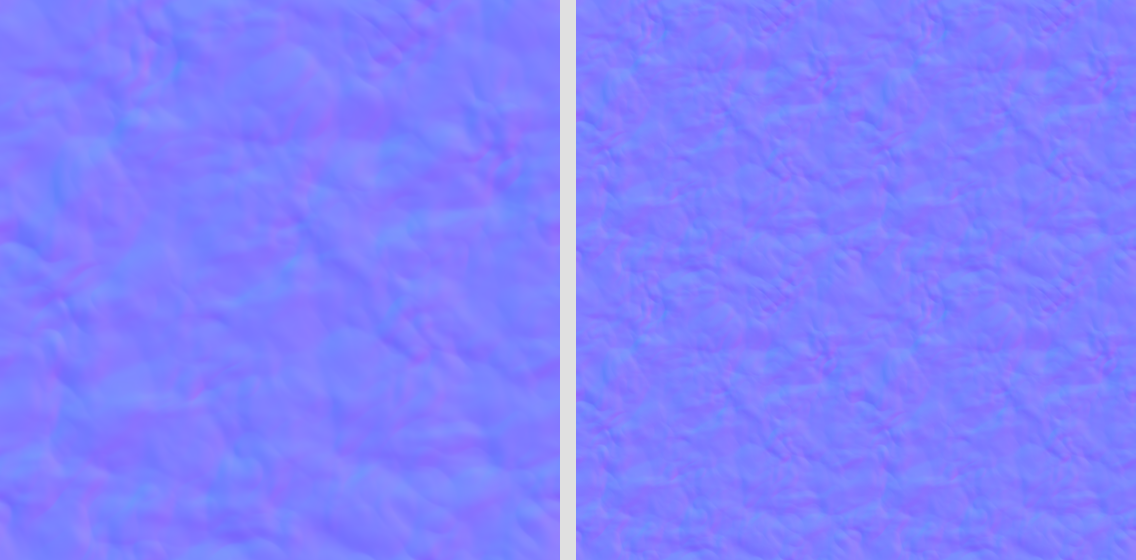
Left, the tile; right, the same tile 2 across and 2 down.
Give the GLSL for this texture map, as a Shadertoy shader.

```glsl
vec2 latticeGradient(vec2 cell, float period, float seed) {
    uvec2 c = uvec2(mod(cell, period));
    uint h = c.x * 1597u + c.y * 51749u + uint(seed) * 7919u;
    h = (h ^ (h >> 15)) * 73244475u;
    h = (h ^ (h >> 13)) * 73244475u;
    h ^= h >> 16;
    float angle = 6.28318 * float(h & 65535u) / 65536.0;
    return vec2(cos(angle), sin(angle));
}

// Gradient noise that wraps after a whole number of cells
float wrapNoise(vec2 p, float period, float seed) {
    p *= period;
    vec2 i = floor(p), f = p - i;
    vec2 u = f * f * f * (f * (f * 6.0 - 15.0) + 10.0);
    vec2 e = vec2(1, 0);
    float a = dot(latticeGradient(i, period, seed), f);
    float b = dot(latticeGradient(i + e.xy, period, seed), f - e.xy);
    float c = dot(latticeGradient(i + e.yx, period, seed), f - e.yx);
    float d = dot(latticeGradient(i + e.xx, period, seed), f - e.xx);
    return mix(mix(a, b, u.x), mix(c, d, u.x), u.y);
}

// Ridged noise with soft creases
float billow(vec2 p, float period, float seed) {
    float n = wrapNoise(p, period, seed);
    return sqrt(n * n + 0.0015);
}

// Rounded pebbles, blended where they meet
float pebbles(vec2 p, float period, float seed) {
    p *= period;
    vec2 i = floor(p);
    float sum = 0.0;
    for (int y = -1; y <= 1; y++)
    for (int x = -1; x <= 1; x++) {
        vec2 cell = i + vec2(x, y);
        vec2 d = cell + 0.5 + 0.42 * latticeGradient(cell, period, seed) - p;
        sum += exp(-16.0 * dot(d, d));
    }
    return log(sum + 1e-7) / 16.0;
}

float surfaceHeight(vec2 p) {
    // Bend the domain so that creases become irregular arcs
    p += 0.03 * vec2(wrapNoise(p, 5.0, 1.0), wrapNoise(p, 5.0, 2.0));
    p += 0.010 * vec2(wrapNoise(p, 14.0, 3.0), wrapNoise(p, 14.0, 4.0));
    float roughness = clamp(1.0 + 1.6 * wrapNoise(p, 6.0, 5.0), 0.4, 1.7);

    float h = 0.0050 * wrapNoise(p, 5.0, 6.0);
    h += 0.0040 * wrapNoise(p, 9.0, 7.0);
    h += 0.0052 * pebbles(p, 8.0, 8.0);
    h += 0.0016 * roughness * pebbles(p + 0.37, 15.0, 9.0);
    h += 0.0025 * wrapNoise(p, 14.0, 10.0);
    h += 0.0017 * roughness * billow(p, 16.0, 11.0);
    h += 0.0013 * roughness * wrapNoise(p, 24.0, 12.0);
    h += 0.0003 * roughness * wrapNoise(p, 41.0, 13.0);
    return h;
}

void mainImage(out vec4 fragColor, in vec2 fragCoord) {
    vec2 p = fragCoord / iResolution.xy;

    // Central differences give the slope
    vec2 e = vec2(0.002, 0.0);
    vec2 slope = vec2(surfaceHeight(p + e.xy) - surfaceHeight(p - e.xy),
                      surfaceHeight(p + e.yx) - surfaceHeight(p - e.yx)) / (2.0 * e.x);

    // Pack the unit normal into colour
    vec3 normal = normalize(vec3(-slope, 1.0));
    fragColor = vec4(0.5 + 0.5 * normal - vec3(0.0, 0.003, 0.0), 1.0);
}
```
